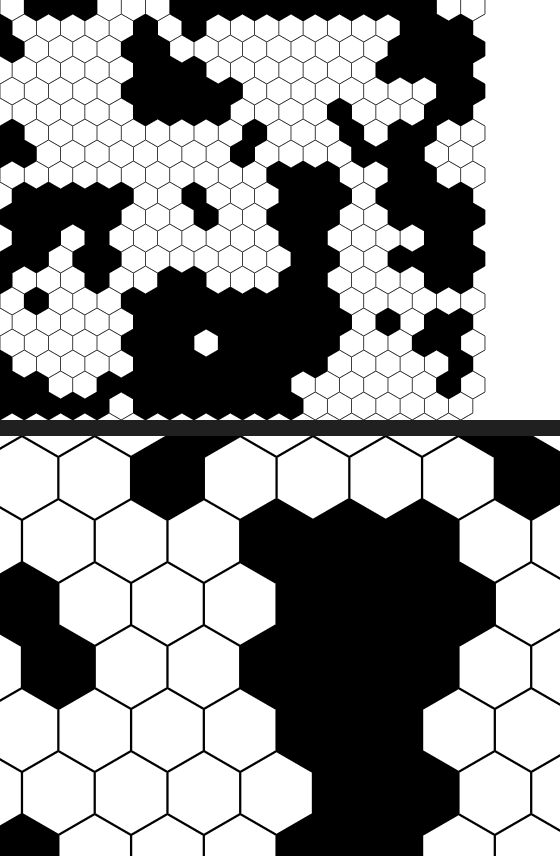
Top: the whole. Bottom: its middle third, enlarged.
This pattern is drawn by a WebGL 2 fragment shader. Its source:

```glsl
#version 300 es
precision highp float;
// A 20 by 20 honeycomb of pointy-topped hexagons, outlined thinly in black.
// Cells are filled black in ragged clusters by thresholding smooth noise per cell;
// the two nearest cell centres give the exact distance to the shared edge.

#define ROWS 20.0
#define COLUMNS 20.0
#define LINE_WIDTH 0.0018    // fraction of canvas height
#define PATCH_SIZE 2.1       // cluster size in cells
#define ROUGHNESS 0.25       // share of independent noise per cell
#define FILL_LEVEL 0.56      // higher leaves fewer black cells
#define BAND_STRENGTH 0.06   // denser and sparser bands of rows
#define BAND_PERIOD 13.0     // rows from one dense band to the next
#define BAND_ROW 17.0        // centre of a dense band
#define SEED 7.0

uniform vec2 u_resolution;
out vec4 fragColor;

const vec3 PAPER = vec3(1.0);
const vec3 INK = vec3(0.0);
const float SIDE = 1.0 / (1.5 * ROWS);
const float CELL_WIDTH = 1.7320508 * SIDE;

float hash(vec2 p) {
    return fract(sin(dot(p + SEED, vec2(127.1, 311.7))) * 43758.5453);
}

float valueNoise(vec2 p) {
    vec2 i = floor(p);
    vec2 f = fract(p);
    f = f * f * (3.0 - 2.0 * f);
    float low = mix(hash(i), hash(i + vec2(1.0, 0.0)), f.x);
    float high = mix(hash(i + vec2(0.0, 1.0)), hash(i + vec2(1.0, 1.0)), f.x);
    return mix(low, high, f.y);
}

// Alternate rows are shifted by half a cell.
float rowShift(float row) {
    return 0.5 * mod(row, 2.0);
}

vec2 cellCentre(vec2 cell) {
    return vec2((cell.x + rowShift(cell.y)) * CELL_WIDTH, (1.0 + 1.5 * cell.y) * SIDE);
}

// 1 for cells that belong to the sheet, 0 outside it
float inGrid(vec2 cell) {
    vec2 inside = step(vec2(-0.5), cell) * step(cell, vec2(COLUMNS, ROWS) - 0.5);
    return inside.x * inside.y;
}

// 1 for black cells, 0 for white ones
float cellInk(vec2 cell) {
    vec2 site = vec2(cell.x + rowShift(cell.y), cell.y * 0.866);
    float field = mix(valueNoise(site / PATCH_SIZE), hash(cell + 53.0), ROUGHNESS);
    field += BAND_STRENGTH * cos(6.2831853 * (cell.y - BAND_ROW) / BAND_PERIOD);
    return step(FILL_LEVEL, field) * inGrid(cell);
}

void main() {
    float pixel = 1.0 / u_resolution.y;
    vec2 p = gl_FragCoord.xy * pixel;

    // Nearest and second nearest cells
    vec2 cellA = vec2(0.0);
    vec2 cellB = vec2(0.0);
    float distA = 1e3;
    float distB = 1e3;
    float baseRow = floor((p.y / SIDE - 1.0) / 1.5 + 0.5);
    for (int j = -1; j <= 1; j++) {
        float row = baseRow + float(j);
        float baseColumn = floor(p.x / CELL_WIDTH - rowShift(row) + 0.5);
        for (int i = -1; i <= 1; i++) {
            vec2 cell = vec2(baseColumn + float(i), row);
            float d = distance(p, cellCentre(cell));
            if (d < distA) {
                distB = distA;
                cellB = cellA;
                distA = d;
                cellA = cell;
            } else if (d < distB) {
                distB = d;
                cellB = cell;
            }
        }
    }

    // Distance from the shared edge, and pixel coverage of its two sides
    float edge = (distB * distB - distA * distA) / (2.0 * CELL_WIDTH);
    float halfLine = 0.5 * LINE_WIDTH;
    float innerSide = clamp((edge - halfLine) / pixel + 0.5, 0.0, 1.0);
    float outerSide = 1.0 - clamp((edge + halfLine) / pixel + 0.5, 0.0, 1.0);
    float outline = (1.0 - innerSide - outerSide) * max(inGrid(cellA), inGrid(cellB));

    float ink = cellInk(cellA) * innerSide + cellInk(cellB) * outerSide + outline;
    fragColor = vec4(mix(PAPER, INK, ink), 1.0);
}
```
